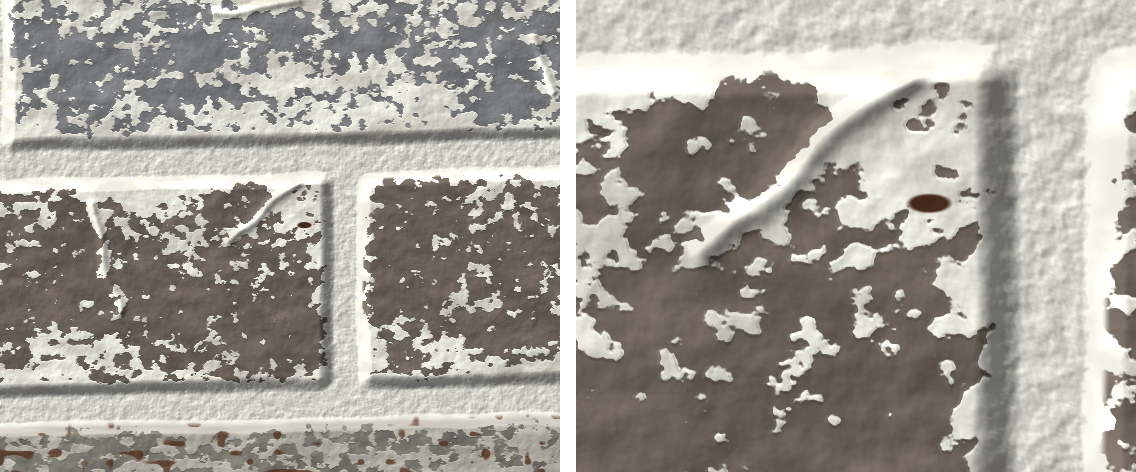
Left, the full canvas; right, a detail of the centre.
Reproduce this texture procedurally as a Shadertoy shader.

```glsl
// Close view of worn whitewashed brickwork: three courses, pale grainy mortar, flaking paint.

const vec3 PAINT  = vec3(0.88, 0.88, 0.84);
const vec3 WASH   = vec3(0.74, 0.72, 0.68);
const vec3 MORTAR = vec3(0.81, 0.81, 0.775);
const vec3 SLATE  = vec3(0.46, 0.465, 0.475);
const vec3 TAUPE  = vec3(0.405, 0.37, 0.335);
const vec3 ASH    = vec3(0.46, 0.45, 0.42);
const vec3 RUST   = vec3(0.33, 0.20, 0.13);

const vec2  PITCH    = vec2(1.6, 0.518);     // brick plus joint
const vec2  HALF     = vec2(0.766, 0.2215);  // half size of a brick
const vec2  ORIGIN   = vec2(0.732, 0.4035);  // upright joint x, middle course y
const float STAGGER  = 0.752;
const float TILT     = 0.021;
const float CORNER   = 0.022;
const float RELIEF   = 0.021;
const float LIGHT    = 0.6;
const float STEP     = 0.0024;               // spacing of the slope samples

float hash(vec2 p) {
    vec3 q = fract(vec3(p.xyx) * 0.1031);
    q += dot(q, q.yzx + 33.33);
    return fract((q.x + q.y) * q.z);
}

float noise(vec2 p) {
    vec2 i = floor(p), f = fract(p);
    f = f * f * (3.0 - 2.0 * f);
    return mix(mix(hash(i), hash(i + vec2(1, 0)), f.x),
               mix(hash(i + vec2(0, 1)), hash(i + vec2(1, 1)), f.x), f.y);
}

float fbm(vec2 p) {
    float sum = 0.0, amp = 0.533;
    for (int i = 0; i < 4; i++) {
        sum += amp * noise(p);
        p = mat2(1.6, 1.2, -1.2, 1.6) * p + 7.3;
        amp *= 0.5;
    }
    return sum;
}

float segment(vec2 p, vec2 a, vec2 b) {
    vec2 d = b - a;
    return length(p - a - d * clamp(dot(p - a, d) / dot(d, d), 0.0, 1.0));
}

float blob(vec2 p, vec2 centre, vec2 radius) {
    return 1.0 - length((p - centre) / radius);
}

// Signed distance to the nearest brick (x) and its course number (y)
vec2 brick(vec2 p) {
    p.y -= TILT * (p.x - 0.59);
    p += 0.010 * (vec2(noise(p * 9.0), noise(p * 9.0 + 40.0)) - 0.5);
    float row = floor((p.y - ORIGIN.y) / PITCH.y + 0.5);
    vec2 q = p - ORIGIN - vec2(-STAGGER, PITCH.y) * row;
    q.x = (fract(q.x / PITCH.x) - 0.5) * PITCH.x;
    vec2 e = abs(q) - HALF + CORNER;
    return vec2(length(max(e, 0.0)) + min(max(e.x, e.y), 0.0) - CORNER, row);
}

// Raised creases in the brick faces
float crease(vec2 p) {
    p += 0.022 * (vec2(noise(p * 14.0), noise(p * 14.0 + 20.0)) - 0.5);
    float d = segment(p, vec2(0.63, 0.615), vec2(0.49, 0.485));
    d = min(d, segment(p, vec2(0.205, 0.57), vec2(0.25, 0.34)));
    d = min(d, segment(p, vec2(0.45, 0.975), vec2(0.64, 1.0)));
    return min(d, segment(p, vec2(1.125, 0.93), vec2(1.17, 0.81)));
}

// Broad level of bare stone, higher where paint has worn away
float wear(vec2 p, float row) {
    vec2 q = p + 0.09 * (vec2(fbm(p * 8.0), fbm(p * 8.0 + 31.0)) - 0.5);
    if (row > 0.5) {
        float level = mix(-0.17, 0.28, smoothstep(0.77, 0.91, q.y + 0.04 * sin(q.x * 7.0)));
        level = max(level, 0.5 * blob(q, vec2(1.11, 0.79), vec2(0.11, 0.10)));
        return level - 0.35 * smoothstep(0.93, 1.0, q.y + 0.03 * sin(q.x * 9.0));
    }
    if (row < -0.5) return -0.04;
    float level = blob(q, vec2(0.08, 0.43), vec2(0.23, 0.17));
    level = max(level, blob(q, vec2(0.32, 0.37), vec2(0.12, 0.16)));
    level = max(level, blob(q, vec2(0.50, 0.57), vec2(0.13, 0.075)));
    level = max(level, blob(q, vec2(0.54, 0.34), vec2(0.19, 0.17)));
    level = max(level, blob(q, vec2(0.87, 0.46), vec2(0.16, 0.23)));
    level = max(level, blob(q, vec2(1.07, 0.46), vec2(0.23, 0.18)));
    level = max(level, blob(q, vec2(1.07, 0.30), vec2(0.16, 0.06)));
    return clamp(level * 0.65, -0.25, 0.32);
}

// Share of bare stone, 0 to 1, broken into flecks
float bareStone(vec2 p, vec2 b) {
    float level = wear(p, b.y) - 0.45 * smoothstep(-0.035, 0.0, b.x);
    level -= 0.5 * exp(-pow(crease(p) / 0.013, 2.0));
    level += 1.5 * (fbm(p * vec2(52, 62)) - 0.5) + 0.7 * (fbm(p * vec2(13, 19)) - 0.5);
    return smoothstep(-0.035, 0.035, level) * smoothstep(0.0, -0.008, b.x);
}

float height(vec2 p) {
    vec2 b = brick(p);
    float face = smoothstep(0.012, -0.022, b.x);
    float h = RELIEF * face + 0.008 * exp(-pow(crease(p) / 0.009, 2.0));
    h += mix(0.0042, 0.0018, face) * fbm(p * 85.0) + 0.012 * face * fbm(p * 11.0);
    return h - 0.0007 * bareStone(p, b);
}

void mainImage(out vec4 fragColor, in vec2 fragCoord) {
    vec2 p = fragCoord / iResolution.y;
    vec2 b = brick(p);
    float face = smoothstep(0.008, -0.008, b.x);

    // Stone and paint of each course
    float low = step(b.y, -0.5);
    vec3 stone = b.y > 0.5 ? SLATE : mix(TAUPE, ASH, low);
    stone *= 0.82 + 0.36 * fbm(p * vec2(22, 45));
    float thin = smoothstep(0.38, 0.68, fbm(p * vec2(12, 30) + 5.0));
    vec3 paint = mix(PAINT, WASH, 0.65 * thin);
    paint = mix(paint, WASH * (0.72 + 0.3 * fbm(p * vec2(9, 70))), 0.85 * low);
    vec3 color = mix(paint, stone, bareStone(p, b));
    color = mix(color, RUST, 0.8 * low * smoothstep(0.80, 0.88, noise(p * vec2(34, 50))));

    // Mortar, then the single dark chip
    vec3 grout = MORTAR * (0.93 + 0.14 * fbm(p * 60.0));
    color = mix(grout, color, face);
    color = mix(color, RUST * 0.8, smoothstep(-0.1, 0.25, blob(p, vec2(0.645, 0.523), vec2(0.016, 0.007))));

    // Light from the upper left
    float h = height(p);
    vec2 slope = vec2(height(p + vec2(STEP, 0)) - h, height(p + vec2(0, STEP)) - h) / STEP;
    color *= clamp(1.0 + LIGHT * dot(slope, vec2(0.7, -0.7)), 0.5, 1.2);
    fragColor = vec4(color, 1.0);
}
```
